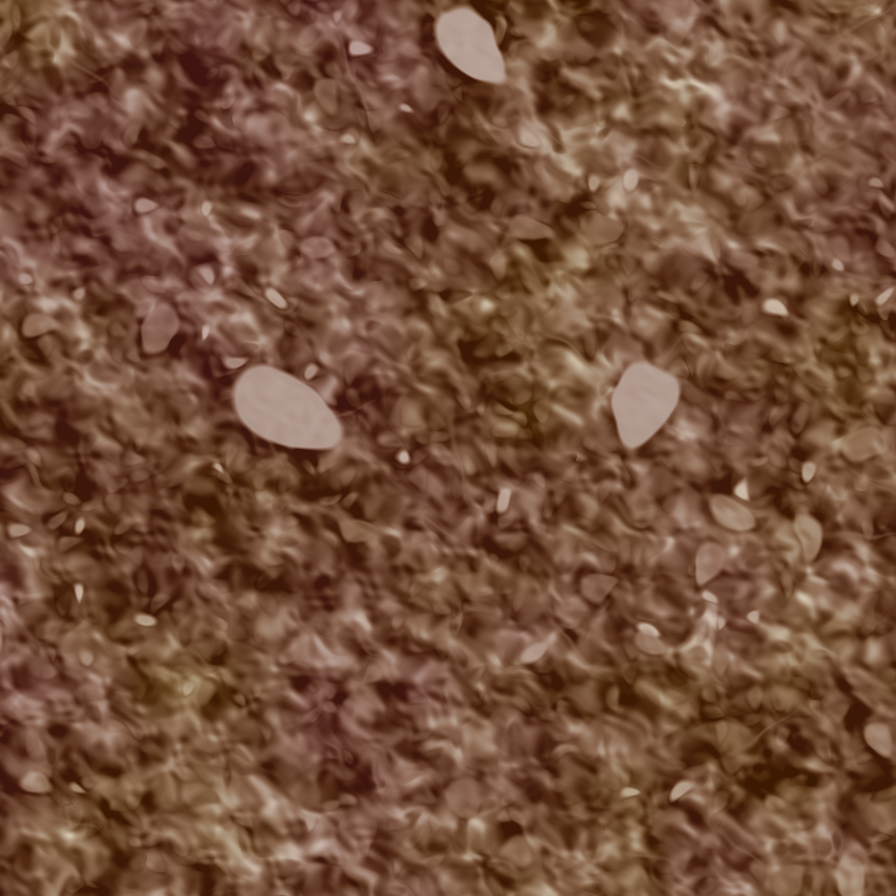
A WebGL 1 fragment shader for this texture:

```glsl
precision highp float;
// Crumbly brown soil with pale pebbles, grit and a few dry fibres.
uniform vec2 u_resolution;

// Soil ramp from deep gaps to bright grit; the red channel is its position.
const vec3 GAP = vec3(0.24, 0.09, 0.03);
const vec3 DARK_SOIL = vec3(0.33, 0.17, 0.08);
const vec3 SOIL = vec3(0.40, 0.25, 0.16);
const vec3 DRY_SOIL = vec3(0.48, 0.33, 0.24);
const vec3 CRUMB = vec3(0.58, 0.44, 0.35);
const vec3 STONE = vec3(0.68, 0.58, 0.51);
const vec3 GRIT = vec3(0.83, 0.76, 0.69);

const vec3 OLIVE_SHIFT = vec3(-0.01, 0.02, -0.06);
const vec3 STONE_SHIFT = vec3(0.0, 0.005, 0.03);
const vec2 GRAIN_DIRECTION = vec2(0.82, -0.57);
const vec2 SHADOW_DIRECTION = vec2(-0.5, -0.86);
const float MEAN_TONE = 0.45;
const float EDGE_SOFTNESS = 0.0028;
const float WARP = 0.013;

float hash(vec2 p) {
  return fract(sin(dot(p, vec2(127.1, 311.7))) * 43758.5453);
}

float noise(vec2 p) {
  vec2 cell = floor(p);
  vec2 f = fract(p);
  f = f * f * (3.0 - 2.0 * f);
  float low = mix(hash(cell), hash(cell + vec2(1.0, 0.0)), f.x);
  float high = mix(hash(cell + vec2(0.0, 1.0)), hash(cell + 1.0), f.x);
  return mix(low, high, f.y);
}

// Noise centred on zero.
float grain(vec2 p) {
  return noise(p) - 0.5;
}

// Scattered egg-shaped bodies: x = cover, y = random shade, z = shadow.
vec3 scatter(vec2 p, float cells, float density, float halfLength, float aspect, float seed) {
  vec3 result = vec3(0.0);
  vec2 home = floor(p * cells);
  for (int j = -1; j <= 1; j++) {
    for (int i = -1; i <= 1; i++) {
      vec2 id = home + vec2(float(i), float(j));
      vec2 key = id + seed;
      float present = step(hash(key), density);
      vec2 jitter = vec2(hash(key + 3.7), hash(key + 8.3));
      vec2 offset = p - (id + 0.2 + 0.6 * jitter) / cells;

      float angle = -0.6 + 2.6 * (hash(key + 15.1) - 0.5);
      float c = cos(angle);
      float s = sin(angle);
      vec2 q = vec2(c * offset.x + s * offset.y, c * offset.y - s * offset.x);
      float size = halfLength * mix(0.6, 1.0, hash(key + 21.9));
      vec2 axes = size * vec2(1.0, aspect * mix(0.85, 1.15, hash(key + 27.3)));
      q.y *= 1.0 + 0.3 * clamp(q.x / size, -1.0, 1.0);
      float d = (length(q / axes) - 1.0) * axes.y;

      float cover = present * (1.0 - smoothstep(-EDGE_SOFTNESS, EDGE_SOFTNESS, d));
      if (cover > result.x) result.xy = vec2(cover, hash(key + 33.5));
      float side = 0.5 + 0.5 * dot(offset / (length(offset) + 0.0001), SHADOW_DIRECTION);
      float shadow = present * side * (1.0 - smoothstep(0.0, 0.4 * size, d));
      result.z = max(result.z, shadow);
    }
  }
  return result;
}

// Lays one scattered layer over the tone, darkening the soil beside it.
float lay(float tone, vec3 layer, float shade, float opacity, float shadow) {
  return mix(tone - shadow * layer.z, shade, layer.x * opacity);
}

vec3 blend(vec3 color, vec3 next, float tone) {
  return mix(color, next, clamp((tone - color.r) / (next.r - color.r), 0.0, 1.0));
}

vec3 soilRamp(float tone) {
  vec3 color = blend(GAP, DARK_SOIL, tone);
  color = blend(color, SOIL, tone);
  color = blend(color, DRY_SOIL, tone);
  color = blend(color, CRUMB, tone);
  color = blend(color, STONE, tone);
  return blend(color, GRIT, tone);
}

void main() {
  vec2 p = gl_FragCoord.xy / min(u_resolution.x, u_resolution.y);
  vec2 bend = vec2(grain(p * 38.0 + 5.0), grain(p * 38.0 + 71.0));
  vec2 warped = p + WARP * bend;
  vec2 along = vec2(dot(warped, GRAIN_DIRECTION),
                    dot(warped, vec2(-GRAIN_DIRECTION.y, GRAIN_DIRECTION.x)));

  // Soil: broad patches, clods and fine, slightly slanted crumbs.
  float fine = 0.24 * grain(along * vec2(85.0, 120.0) + 43.0);
  float tone = MEAN_TONE + 0.16 * grain(p * 6.0 + 11.0) + 0.22 * grain(along * 21.0 + 29.0);
  tone += 0.38 * grain(along * vec2(42.0, 60.0)) + fine;

  vec3 crumbs = scatter(warped, 42.0, 0.6, 0.014, 0.6, 113.0);
  tone = lay(tone, crumbs, 0.35 + 0.25 * crumbs.y + fine, 0.6, 0.06);

  // Fibres, grit and stones, from small to large.
  vec3 fibres = scatter(warped, 9.0, 0.2, 0.04, 0.05, 171.0);
  tone = lay(tone, fibres, 0.60, 0.5, 0.0);
  vec3 grit = scatter(warped, 28.0, 0.07, 0.013, 0.65, 229.0);
  tone = lay(tone, grit, 0.64 + 0.17 * grit.y + 0.2 * fine, 0.95, 0.10);
  vec3 stones = scatter(warped, 13.0, 0.13, 0.025, 0.7, 307.0);
  tone = lay(tone, stones, 0.53 + 0.15 * stones.y + 0.4 * fine, 0.85, 0.10);
  vec3 pebbles = scatter(p + 0.5 * WARP * bend, 5.0, 0.22, 0.068, 0.62, 401.0);
  tone = lay(tone, pebbles, 0.66 + 0.06 * pebbles.y + 0.15 * fine, 1.0, 0.14);

  // Olive and reddish drifts in the soil, cooler pebbles.
  float drift = grain(p * 5.0 + 57.0) + 0.6 * grain(p * 17.0 + 83.0);
  vec3 color = soilRamp(tone) + OLIVE_SHIFT * drift * (1.0 - pebbles.x);
  gl_FragColor = vec4(color + STONE_SHIFT * pebbles.x, 1.0);
}
```
